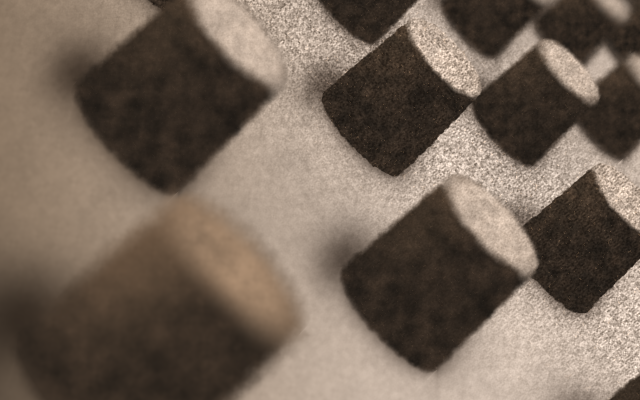
Reproduce this pattern procedurally as a WebGL 1 fragment shader.

```glsl
precision highp float;
// Rows of moulded sand pillars receding across a beach in low side light.
// A projective grid places the pillars, drawn far to near; each is a tapered
// cylinder with a lit cap, and distance from the focal plane softens it.
uniform vec2 u_resolution;

float hash(vec2 p) {
  return fract(sin(dot(p, vec2(127.1, 311.7))) * 43758.5453);
}

float noise(vec2 p) {
  vec2 i = floor(p), f = fract(p);
  f = f * f * (3.0 - 2.0 * f);
  return mix(mix(hash(i), hash(i + vec2(1.0, 0.0)), f.x),
             mix(hash(i + vec2(0.0, 1.0)), hash(i + 1.0), f.x), f.y);
}

float fbm(vec2 p) {
  return 0.55 * noise(p) + 0.3 * noise(p * 2.1 + 7.0) + 0.15 * noise(p * 4.3 + 3.0);
}

// Blur radius for a point drawn at the given perspective scale
float blurRadius(float scale) {
  return 0.09 * max(abs(scale - 0.56) - 0.05, 0.0);
}

// Pillar outline: x runs along the axis from base to cap, y across it
float pillarDistance(vec2 q) {
  float halfWidth = 0.96 - 0.04 * q.x;
  float across = q.y / halfWidth;
  float bulge = 0.3 * sqrt(max(1.0 - across * across, 0.0));
  return max(abs(q.y) - halfWidth, abs(q.x) - 1.0 - bulge);
}

float capDistance(vec2 q) {
  return 0.31 * (length(vec2((q.x - 1.02) / 0.33, q.y / 0.93)) - 1.0);
}

// Sand floor, dimmer toward the near left
vec3 groundColour(vec2 p) {
  float light = smoothstep(-0.25, 1.1, p.x - 0.1 * p.y);
  vec3 c = mix(vec3(0.54, 0.46, 0.38), vec3(0.79, 0.72, 0.66), light);
  c *= 1.0 - 0.3 * exp(-7.0 * p.x) * smoothstep(0.45, 0.8, p.y);
  return c * (0.93 + 0.14 * fbm(p * 7.0));
}

// Soft shade on the floor beside the base
float groundShade(vec2 q, float d) {
  vec2 side = (q - vec2(-0.9, -1.05)) / vec2(0.5, 0.45);
  float contact = exp(-7.0 * max(d, 0.0)) * smoothstep(0.2, -0.9, q.x);
  return max(0.6 * exp(-dot(side, side)), 0.5 * contact);
}

vec3 pillarColour(vec2 q, float scale, float seed, float edge) {
  float mottle = fbm(q * 5.0 + seed * 40.0);
  float near = smoothstep(0.78, 1.0, scale);

  // Shaded wall, catching some sky light at its upper edge
  float sky = smoothstep(0.3, -1.0, q.y) * smoothstep(-1.2, 0.8, q.x);
  vec3 wall = mix(vec3(0.11, 0.095, 0.08), vec3(0.25, 0.2, 0.16), mottle);
  wall += vec3(0.09, 0.07, 0.05) * sky;
  wall = mix(wall, vec3(0.44, 0.35, 0.27), near * (0.1 + 0.8 * sky));

  // Sunlit cap with a shallow uneven hollow
  vec3 cap = mix(vec3(0.77, 0.69, 0.62), vec3(0.62, 0.51, 0.41), near);
  cap *= 0.84 + 0.28 * mottle + 0.06 * seed;
  float d = capDistance(q) + 0.1 * (mottle - 0.5);
  return mix(wall, cap, smoothstep(edge + 0.03, -edge - 0.03, d));
}

void main() {
  vec2 p = vec2(gl_FragCoord.x, u_resolution.y - gl_FragCoord.y) / u_resolution.y;
  vec3 colour = groundColour(p);
  float blur = blurRadius(0.828 - 0.354 * p.x + 0.379 * p.y);

  // Projective grid of pillars, farthest first
  for (int r = 0; r < 5; r++) {
    for (int c = 0; c < 6; c++) {
      vec2 cell = vec2(5.0 - float(c), 3.0 - float(r));
      float scale = 1.0 / (1.0 + dot(cell, vec2(0.44, 0.34)));
      vec2 centre = scale * vec2(0.406 + dot(cell, vec2(1.183, 0.208)),
                                 0.8375 + dot(cell, vec2(0.1375, -0.552)));
      vec2 offset = (p - centre) / (0.25 * scale);
      vec2 q = vec2(dot(offset, vec2(0.735, -0.677)), dot(offset, vec2(0.677, 0.735)));

      float seed = hash(cell + 9.0);
      float pillarBlur = blurRadius(scale);
      float edge = (pillarBlur + 1.0 / u_resolution.y) / (0.25 * scale);
      float d = pillarDistance(q);
      float crumble = 0.07 * (fbm(q * 9.0 + seed * 50.0) - 0.5);

      colour *= 1.0 - groundShade(q, d) * vec3(0.9, 0.94, 0.97);
      float mask = smoothstep(edge, -edge, d + crumble);
      colour = mix(colour, pillarColour(q, scale, seed, edge), mask);
      blur = mix(blur, pillarBlur, mask);
    }
  }

  // Sand grains: crisp in focus, soft mottling elsewhere
  vec2 g = mat2(0.8, 0.6, -0.6, 0.8) * p;
  float sharp = exp(-150.0 * blur);
  float fine = noise(g * 215.0) + noise(g * 290.0 + 5.0) - 1.0;
  float coarse = noise(g * 100.0 + 11.0) + noise(g * 60.0) - 1.0;
  float grain = 0.42 * sharp * fine + 0.1 * coarse * exp(-30.0 * blur);
  colour *= 1.0 + grain * vec3(0.95, 1.0, 1.06);

  // Sparse bright grains
  float speck = smoothstep(0.84, 0.97, noise(g * 190.0 + 31.0));
  colour += sharp * speck * vec3(0.13, 0.1, 0.07);
  gl_FragColor = vec4(clamp(colour, 0.0, 1.0), 1.0);
}
```
